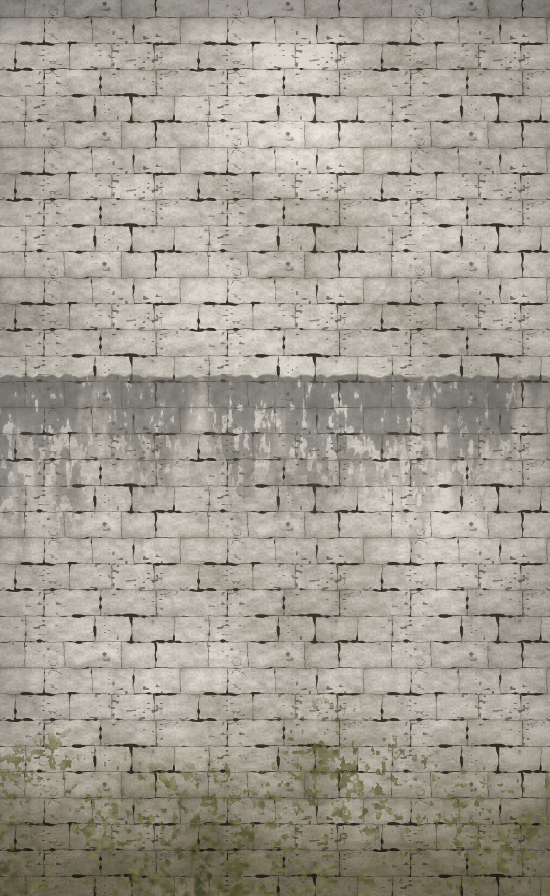
Reproduce this texture procedurally as a Shadertoy shader.

```glsl
// Weathered pale stone wall with a grey dripping stain band and a damp, mossy base.

float hash(vec2 p) {
    return fract(sin(dot(p, vec2(127.1, 311.7))) * 43758.5);
}

// Value noise that wraps after the given number of cells.
float noise(vec2 p, vec2 period) {
    vec2 i = floor(p), f = fract(p);
    f = f * f * (3.0 - 2.0 * f);
    vec2 a = mod(i, period), b = mod(i + 1.0, period);
    return mix(mix(hash(a), hash(vec2(b.x, a.y)), f.x),
               mix(hash(vec2(a.x, b.y)), hash(b), f.x), f.y);
}

float fbm(vec2 p, vec2 period) {
    float sum = 0.0, amp = 0.533;
    for (int i = 0; i < 4; i++) {
        sum += amp * noise(p, period);
        p *= 2.0;
        period *= 2.0;
        amp *= 0.5;
    }
    return sum;
}

// Upright joint positions in the five courses of one repeat.
const vec4 JOINTS[5] = vec4[5](
    vec4(0.24, 0.50, 0.73, 0.98), vec4(0.085, 0.38, 0.61, 0.84),
    vec4(0.24, 0.55, 0.85, 0.85), vec4(0.14, 0.52, 0.72, 0.95),
    vec4(0.135, 0.35, 0.66, 0.85));

// Stone blocks; g is in course heights and the block repeats every 7 by 5.
vec3 masonry(vec2 g, float aa) {
    vec2 tile = vec2(7.0, 5.0), endless = vec2(512.0);
    vec2 w = g + 0.12 * (vec2(fbm(g * 2.0, tile * 2.0), fbm(g * 2.0 + 3.0, tile * 2.0)) - 0.5);
    float course = mod(floor(w.y), 5.0), x = mod(w.x, 7.0);
    vec4 joints = 7.0 * JOINTS[int(course + 0.5)];
    float upright = 9.0, block = 0.0;
    for (int i = 0; i < 4; i++) {
        float d = abs(x - joints[i]);
        upright = min(upright, min(d, 7.0 - d));
        block += step(joints[i], x);
    }
    float level = min(fract(w.y), 1.0 - fract(w.y));
    float edge = min(level, upright);

    // Face tone: one part repeats, one part varies over the whole wall.
    float blockTone = hash(vec2(mod(block, 4.0), course) + 7.0) - 0.5;
    float grain = fbm(g * vec2(3.0, 5.0), tile * vec2(3.0, 5.0)) - 0.5;
    float weather = fbm(g * vec2(0.18, 0.3) + 20.0, endless) - 0.5;
    float speckle = hash(floor(g * 14.0)) - 0.5;
    float tone = 0.87 + 0.2 * blockTone + 0.75 * grain + 1.3 * weather + 0.22 * speckle;
    float grime = noise(g * vec2(1.0, 2.0) + 1.0, tile * vec2(1.0, 2.0));
    tone -= 0.5 * grime * exp(-level * 8.0) + 0.15 * exp(-upright * 12.0);
    vec3 col = mix(vec3(0.55, 0.53, 0.48), vec3(0.81, 0.79, 0.752), clamp(tone, -0.2, 1.2));

    // Thin joints: dark in broken runs, faint elsewhere, with few chips.
    float wear = mix(noise(g * 2.0, tile * 2.0), noise(g * 6.0, tile * 6.0), 0.45);
    float width = 0.012 + 0.05 * smoothstep(0.55, 0.85, wear);
    float joint = 1.0 - smoothstep(width - 0.6 * aa, width + 0.7 * aa, edge);
    col = mix(col, vec3(0.22, 0.20, 0.16), joint * mix(0.35, 1.0, smoothstep(0.35, 0.68, wear)));

    // Small pits and short hairline cracks.
    float pit = smoothstep(0.80, 0.92, noise(g * vec2(6.0, 11.0), tile * vec2(6.0, 11.0)));
    pit *= smoothstep(0.45, 0.7, noise(g, tile));
    float crack = 1.0 - smoothstep(0.0, 0.02, abs(fbm(g * vec2(1.0, 2.0), tile * vec2(1.0, 2.0)) - 0.5));
    crack *= smoothstep(0.74, 0.84, noise(g + 2.0, tile));
    return mix(col, vec3(0.26, 0.24, 0.20), max(0.6 * pit, 0.45 * crack));
}

void mainImage(out vec4 fragColor, in vec2 fragCoord) {
    vec2 uv = fragCoord / iResolution.xy, endless = vec2(512.0);
    float down = 1.0 - uv.y;
    vec2 g = vec2(21.0 * uv.x, 34.44 * down + 4.327);
    float aa = 34.44 / iResolution.y;
    vec3 col = masonry(g, aa);

    // Faint branching shadows and a soft pale patch.
    float vein = 1.0 - smoothstep(0.0, 0.04, abs(fbm(g * 0.25 + 60.0, endless) - 0.5));
    col *= 1.0 - 0.06 * vein;
    vec2 glow = (vec2(uv.x, down) - vec2(0.61, 0.155)) / vec2(0.10, 0.04);
    col += 0.08 * exp(-dot(glow, glow));

    // Stain: ragged upper edge, solid band, then thin speckled drips.
    float below = down - 0.4215 + 0.005 * noise(vec2(g.x * 4.0, 3.0), endless);
    float streak = fbm(vec2(g.x * 1.3, g.y * 0.25) + 40.0, endless) - 0.5;
    float cover = 1.05 + 1.4 * streak + 0.16 * cos(10.0 * uv.x) - 5.5 * below;
    float stain = smoothstep(0.1, 0.85, cover) * smoothstep(-0.001, 0.002, below);
    float flake = fbm(g * vec2(5.0, 2.2) + 11.0, endless);
    float flaking = smoothstep(0.0, 0.10, below);
    stain *= 1.0 - 0.85 * smoothstep(0.0, 0.12, flake - mix(0.68, 0.50, flaking));
    stain *= 0.88 - 0.25 * flaking;
    vec3 stainColor = vec3(0.46, 0.45, 0.43) * (0.72 + 0.5 * flake);
    col = mix(col, mix(stainColor, col * 0.65, 0.35), stain);

    // Damp base, darker top and sides.
    float damp = smoothstep(0.77, 1.0, down + 0.12 * (fbm(g * 0.5, endless) - 0.5));
    col *= mix(vec3(1.0), vec3(0.60, 0.575, 0.50), damp);
    col *= 1.0 - 0.28 * smoothstep(0.06, 0.0, down) - 0.12 * pow(abs(2.0 * uv.x - 1.0), 4.0);

    // Moss: fine scattered leaves in loose clumps, and low tufts.
    float climb = 0.08 * exp(-pow((uv.x - 0.60) / 0.15, 2.0)) + 0.04 * exp(-pow((uv.x - 0.1) / 0.12, 2.0));
    float rise = smoothstep(0.83, 0.97, down + climb);
    float clump = fbm(g * 0.5 + 30.0, endless) - 0.5;
    float leaf = fbm(g * vec2(4.5, 4.0) + 80.0, endless);
    float moss = smoothstep(0.61, 0.69, leaf + 0.07 * rise + 0.5 * clump) * smoothstep(0.0, 0.25, rise);
    float tuft = exp(-pow((uv.x - 0.36) / 0.09, 2.0)) + exp(-pow(uv.x / 0.05, 2.0));
    tuft *= smoothstep(0.91, 1.0, down + 0.10 * (leaf - 0.5));
    vec3 green = mix(vec3(0.27, 0.29, 0.14), vec3(0.50, 0.50, 0.33), noise(g * 5.0, endless));
    col = mix(col, green, 0.7 * moss);
    col = mix(col, green * 0.75, 0.8 * clamp(tuft, 0.0, 1.0) * smoothstep(0.3, 0.6, leaf));

    fragColor = vec4(clamp(col, 0.0, 1.0), 1.0);
}
```
